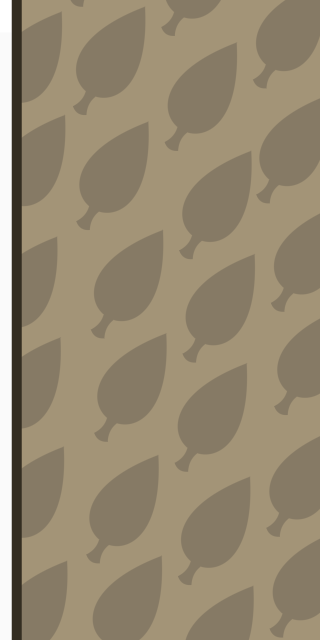
Reproduce this pattern procedurally as a Shadertoy shader.

```glsl
// Slanted leaves in uneven columns on tan cloth, beside a dark vertical bar and a pale margin.
// Each leaf is an implicit teardrop joined to a flared stem, placed by its tip;
// rows drift sideways, two rows jog right, and small row offsets loosen the spacing.

const float UNITS = 768.0;            // canvas height in design units, y runs down
const int COLUMNS = 4;
const int FIRST_ROW = -1;
const int LAST_ROW = 7;

// Tip of row zero in each column, and the row layout
const vec2 COLUMN_TIP[4] = vec2[4](vec2(52.5, -254.0), vec2(174.0, 8.0),
                                   vec2(280.0, -87.0), vec2(390.0, -24.0));
const float ROW_OFFSET[9] = float[9](2.0, 0.0, 6.0, 4.0, -4.0, 10.0, -1.0, -2.0, 3.0);
const vec2 ROW_STEP = vec2(4.0, 132.0);
const float ROW_JOG = 13.5;           // sideways jog of rows 2 and 3
const float LEAF_SLIP = -15.0;        // one leaf in column 2 sits higher

// Leaf
const vec2 LEAF_AXIS = vec2(-0.545, 0.838);   // from tip to stem
const float LEAF_LENGTH = 124.0;
const float LEAF_SWELL = 91.0;
const float STEM_SHIFT = 2.3;
const float STEM_NECK = 132.0;
const float STEM_HALF = 5.3;
const float STEM_FLARE = 0.019;
const float STEM_END = 151.0;

// Left border
const float BAR_LEFT = 14.0;
const float BAR_RIGHT = 26.0;
const float MARGIN_STEP = 39.0;

const vec3 CLOTH = vec3(0.640, 0.580, 0.468);
const vec3 LEAF = vec3(0.527, 0.480, 0.395);
const vec3 BAR = vec3(0.200, 0.175, 0.130);
const vec3 MARGIN = vec3(0.980);
const vec3 MARGIN_TOP = vec3(1.0);

// Teardrop w^2 = swell^2 t^2 (1 - t), divided by its gradient
float bladeDistance(float s, float w) {
    float t = max(s / LEAF_LENGTH, 0.0);
    float k = LEAF_SWELL * LEAF_SWELL;
    float f = w * w - k * t * t * (1.0 - t);
    vec2 gradient = vec2(k * (3.0 * t * t - 2.0 * t) / LEAF_LENGTH, 2.0 * w);
    return max(f / max(length(gradient), 0.5), -s);
}

// Narrow neck widening to a rounded foot
float stemDistance(float s, float w) {
    float x = w - STEM_SHIFT;
    float y = s - STEM_NECK;
    float side = abs(x) - STEM_HALF - STEM_FLARE * y * y;
    float foot = s - STEM_END + 0.04 * x * x;
    return max(max(side, foot), LEAF_LENGTH - 9.0 - s);
}

// Distance to a leaf whose tip is at the origin
float leafDistance(vec2 p) {
    float s = dot(p, LEAF_AXIS);
    float w = dot(p, vec2(LEAF_AXIS.y, -LEAF_AXIS.x));
    return min(bladeDistance(s, w), stemDistance(s, w));
}

vec2 leafTip(int column, int row) {
    vec2 tip = COLUMN_TIP[column] + ROW_STEP * float(row);
    tip.y += ROW_OFFSET[row - FIRST_ROW];
    if (row == 2 || row == 3) tip.x += ROW_JOG;
    if (column == 2 && row == 4) tip.y += LEAF_SLIP;
    return tip;
}

void mainImage(out vec4 fragColor, in vec2 fragCoord) {
    float pixel = UNITS / iResolution.y;
    vec2 p = vec2(fragCoord.x, iResolution.y - fragCoord.y) * pixel;

    // Nearest leaf
    float d = UNITS;
    for (int column = 0; column < COLUMNS; column++)
        for (int row = FIRST_ROW; row <= LAST_ROW; row++)
            d = min(d, leafDistance(p - leafTip(column, row)));

    float soft = 0.75 * pixel;
    vec3 color = mix(LEAF, CLOTH, smoothstep(-soft, soft, d));

    // Bar and margin cover the leaves
    float edge = 0.5 * pixel;
    vec3 margin = mix(MARGIN_TOP, MARGIN, smoothstep(-edge, edge, p.y - MARGIN_STEP));
    color = mix(BAR, color, smoothstep(-edge, edge, p.x - BAR_RIGHT));
    color = mix(margin, color, smoothstep(-edge, edge, p.x - BAR_LEFT));

    fragColor = vec4(color, 1.0);
}
```
